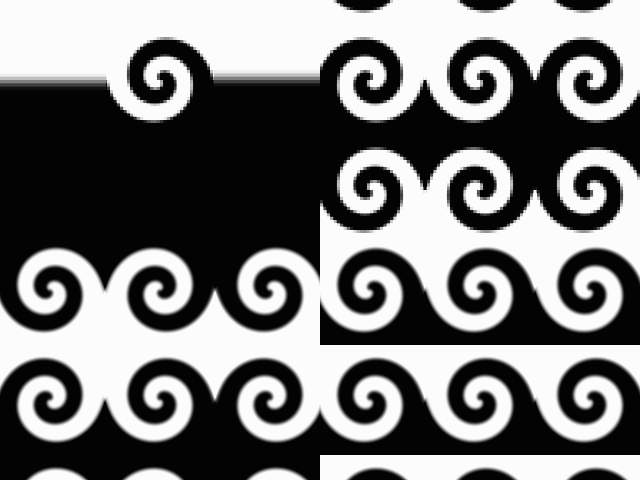
A Shadertoy shader for this pattern:

```glsl
// Four quadrants of black and white spiral scrolls on a square lattice:
// one lone scroll, two fields of mirrored scrolls, and a field of running waves.
// Each scroll is a half-plane twisted by an angle that grows toward its centre.

const float CELL = 11.0 / 48.0;     // lattice pitch, in canvas heights
const float BLOCKS = 144.0;         // coarse blocks per canvas height
const vec3 INK = vec3(0.01);
const vec3 PAPER = vec3(0.99);

// Snap to coarse blocks, keeping a one-pixel ramp between neighbours.
vec2 snapToBlocks(vec2 p, float blocks, float pixel) {
    vec2 g = p * blocks;
    vec2 border = floor(g + 0.5);
    return (border + clamp((g - border) / (pixel * blocks), -0.5, 0.5)) / blocks;
}

// Approximate signed distance to the scroll edge; positive on the paper side.
float scrollDistance(vec2 u, float rate, float ease) {
    float r = length(u);
    float depth = max(0.5 - r, 0.0);
    float twist = rate * depth * depth / (depth + ease);
    float slope = rate * depth * (depth + 2.0 * ease) / pow(depth + ease, 2.0);
    float side = u.y * cos(twist) - u.x * sin(twist);
    return side / sqrt(1.0 + r * r * slope * slope);
}

float softStep(float d, float halfWidth) {
    return smoothstep(-halfWidth, halfWidth, d);
}

// A single scroll sitting on a wide, blurred horizon.
float loneScroll(vec2 u, float soft) {
    float horizon = softStep(u.y - 0.015 * sign(u.x), 0.085);
    float scroll = softStep(scrollDistance(u, 22.6, 0.106), soft);
    return length(u) > 0.5 ? horizon : scroll;
}

// Neighbouring scrolls reflected across every lattice edge.
float mirroredScrolls(vec2 c, float soft) {
    vec2 id = floor(c + 0.5);
    vec2 flip = 1.0 - 2.0 * mod(id, 2.0);
    return softStep(scrollDistance((c - id) * flip, 22.6, 0.106), soft);
}

// Identical scrolls joined into waves, with a crisp edge between rows.
float runningWaves(vec2 c, float soft, float pixel) {
    vec2 u = c - floor(c + 0.5);
    float tone = softStep(scrollDistance(u, 22.6, 0.106), soft);
    float rowEdge = clamp((0.5 - abs(u.y)) / pixel, 0.0, 0.5) * 2.0;
    return mix(0.5, tone, rowEdge);
}

void mainImage(out vec4 fragColor, in vec2 fragCoord) {
    float pixel = 1.0 / iResolution.y;
    vec2 p = (fragCoord - 0.5 * iResolution.xy) * pixel;
    bool upper = p.y > 0.0;
    bool right = p.x > 0.0;

    // Each quadrant has its own lattice origin.
    vec2 origin = vec2(right ? 1.0 : -1.0, upper ? 1.0 : -1.0) / 3.0;
    vec2 position = upper ? snapToBlocks(p, BLOCKS, pixel) : p;
    vec2 c = (position - origin) / CELL;

    float cellPixel = pixel / CELL;
    float soft = max(upper ? 0.02 : 0.026, 0.7 * cellPixel);

    float tone;
    if (upper && !right) tone = loneScroll(c, soft);
    else if (!upper && right) tone = runningWaves(c, soft, cellPixel);
    else tone = mirroredScrolls(c, soft);

    fragColor = vec4(mix(INK, PAPER, tone), 1.0);
}
```
